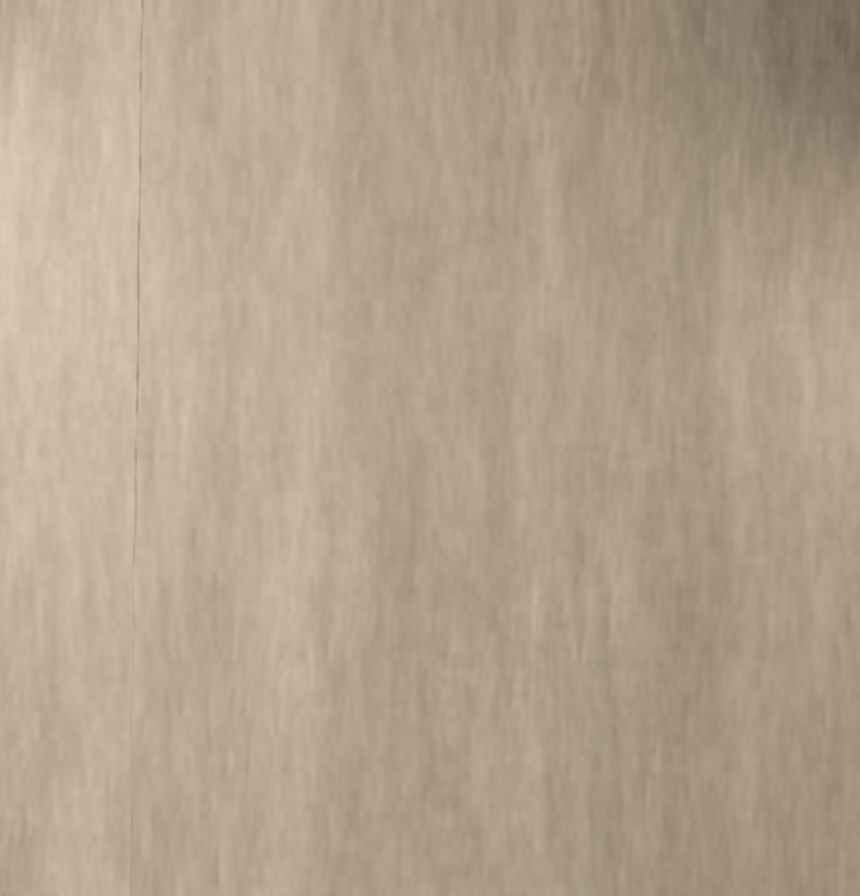
Give the GLSL for this texture, as a Shadertoy shader.

```glsl
// Pale oak veneer with vertical grain, one thin plank seam and soft uneven light.
// Stretched value noise makes bands, broken streaks and fine fibres; broad
// gaussian pools of light and shade are added to a left-to-right falloff.

#define WOOD_TINT vec3(0.065, 0.0, -0.078)
#define LIGHT_LEFT 0.678
#define LIGHT_RIGHT 0.590
#define BAND_CONTRAST 0.040
#define STREAK_CONTRAST 0.042
#define FIBRE_CONTRAST 0.036
#define MOTTLE_CONTRAST 0.030
#define SLIVER_CONTRAST 0.024
#define RIPPLE_CONTRAST 0.018
#define SEAM_DEPTH 0.13
#define SEAM_WIDTH 0.0016

float hash(vec2 cell) {
    vec3 q = fract(vec3(cell.xyx) * 0.1031);
    q += dot(q, q.yzx + 33.33);
    return fract((q.x + q.y) * q.z);
}

// Smooth value noise, centred on zero
float noise(vec2 p) {
    vec2 cell = floor(p);
    vec2 f = fract(p);
    f = f * f * (3.0 - 2.0 * f);
    float low = mix(hash(cell), hash(cell + vec2(1, 0)), f.x);
    float high = mix(hash(cell + vec2(0, 1)), hash(cell + vec2(1, 1)), f.x);
    return mix(low, high, f.y) - 0.5;
}

float pool(vec2 uv, vec2 centre, vec2 size) {
    vec2 d = (uv - centre) / size;
    return exp(-dot(d, d));
}

// Broad illumination across the panel
float lighting(vec2 uv) {
    float light = mix(LIGHT_LEFT, LIGHT_RIGHT, smoothstep(0.0, 0.95, uv.x));
    light += 0.075 * pool(uv, vec2(0.03, 0.74), vec2(0.20, 0.28));
    light += 0.055 * pool(uv, vec2(1.0, 0.60), vec2(0.20, 0.17));
    light += 0.012 * pool(uv, vec2(0.35, 0.60), vec2(0.25, 0.50));
    light -= 0.160 * pool(uv, vec2(1.04, 0.96), vec2(0.20, 0.19));
    light -= 0.050 * pool(uv, vec2(0.75, 1.05), vec2(0.30, 0.20));
    light -= 0.110 * pool(uv, vec2(-0.04, 1.04), vec2(0.10, 0.14));
    light -= 0.022 * smoothstep(0.45, 0.0, uv.y);
    return light;
}

// Vertical grain: wide bands, broken streaks, fibres and a fine mottle
float grain(vec2 p) {
    p.x += 0.007 * noise(p * vec2(6.0, 4.0)) + 0.004 * noise(p * vec2(28.0, 20.0));
    float value = BAND_CONTRAST * noise(p * vec2(13.0, 1.1));
    value += STREAK_CONTRAST * noise(p * vec2(36.0, 4.5) + 17.0);
    value += FIBRE_CONTRAST * noise(p * vec2(80.0, 12.0) + 41.0);
    value += FIBRE_CONTRAST * noise(p * vec2(150.0, 32.0) + 73.0);
    value += MOTTLE_CONTRAST * noise(p * vec2(190.0, 95.0) + 91.0);
    return value;
}

// Thin leaning slivers, pale and dark, gathered in loose patches
float slivers(vec2 p) {
    float bend = 0.005 * noise(p * vec2(20.0, 26.0) + 3.0);
    vec2 q = vec2(p.x - 0.06 * p.y + bend, p.y) * vec2(150.0, 24.0);
    float patches = smoothstep(-0.25, 0.30, noise(p * vec2(11.0, 5.0) + 5.0));
    float pale = smoothstep(0.18, 0.50, noise(q));
    float dark = smoothstep(0.18, 0.50, noise(q + vec2(0.9, 0.2)));
    return patches * (pale - dark);
}

// Faint horizontal figure in scattered patches, stronger low down
float ripples(vec2 p) {
    float patches = smoothstep(-0.05, 0.3, noise(p * vec2(8.0, 4.0) + 29.0));
    float height = mix(1.0, 0.5, smoothstep(0.4, 0.8, p.y));
    return patches * height * noise(p * vec2(38.0, 120.0) + 11.0);
}

void mainImage(out vec4 fragColor, in vec2 fragCoord) {
    vec2 uv = fragCoord / iResolution.xy;
    vec2 p = fragCoord / iResolution.y;

    // The seam leans slightly and separates two pieces of veneer
    float seamX = 0.151 + 0.014 * uv.y + 0.002 * noise(vec2(3.0, uv.y * 14.0));
    float seamDistance = uv.x - seamX;
    float pixel = 1.0 / iResolution.x;
    float rightPlank = smoothstep(-pixel, pixel, seamDistance);
    vec2 plankP = p + vec2(7.3, 2.1) * step(0.0, seamDistance);

    float light = lighting(uv) + 0.006 * (1.0 - rightPlank);
    light += grain(plankP);
    light += SLIVER_CONTRAST * slivers(plankP);
    light += RIPPLE_CONTRAST * ripples(p);

    // Seam line fades toward the bottom and breaks up along its length
    float line = 1.0 - smoothstep(0.0, SEAM_WIDTH + pixel, abs(seamDistance));
    float strength = mix(0.15, 1.0, smoothstep(0.15, 0.75, uv.y));
    strength *= 0.75 + 1.1 * noise(vec2(8.0, uv.y * 55.0));
    light -= SEAM_DEPTH * line * strength;

    // Warm tint, greyer in shade, with slight patches of pink and green
    float hue = noise(p * vec2(9.0, 4.0) + 57.0);
    vec3 tint = WOOD_TINT * mix(0.75, 1.0, smoothstep(0.40, 0.58, light));
    vec3 color = light + tint + hue * vec3(0.007, -0.004, 0.004);
    fragColor = vec4(clamp(color, 0.0, 1.0), 1.0);
}
```
